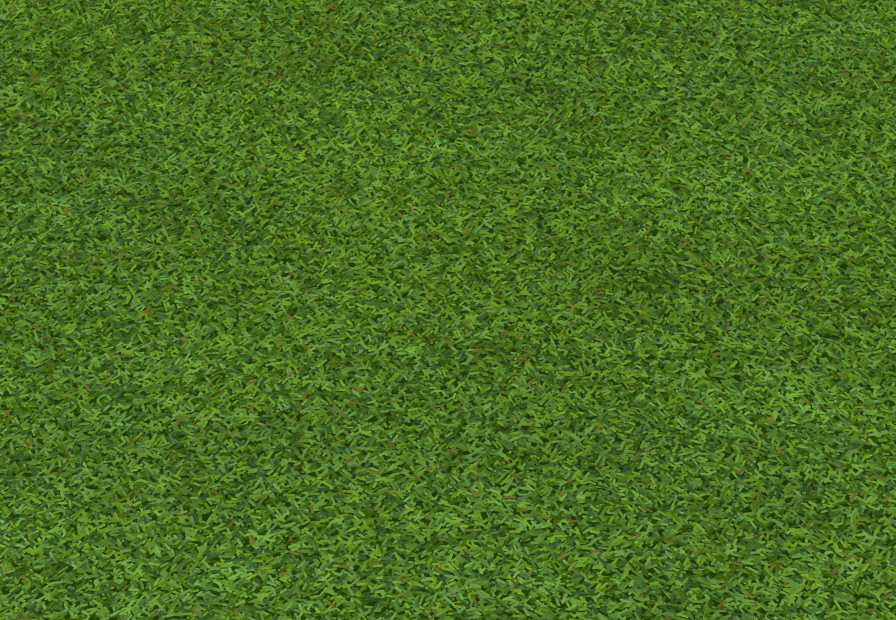
Write a WebGL 1 fragment shader that draws this texture.

```glsl
precision highp float;
// Closely mown turf seen at a low angle: four layers of short, randomly turned
// blades painted far to near over dark soil, on a gently receding ground plane.
// Stretched gradient noise adds mottling and broad, faint mowing bands.

uniform vec2 u_resolution;

vec3 hash3(vec2 p) {
  vec3 q = fract(p.xyx * vec3(0.1031, 0.1030, 0.0973));
  q += dot(q, q.yxz + 33.33);
  return fract((q.xxy + q.yzz) * q.zyx);
}

float gradientAt(vec2 cell, vec2 offset) {
  float angle = 6.2832 * hash3(cell + 71.0).x;
  return dot(vec2(cos(angle), sin(angle)), offset);
}

float gradientNoise(vec2 p) {
  vec2 i = floor(p), f = p - i;
  vec2 u = f * f * f * (f * (f * 6.0 - 15.0) + 10.0);
  vec2 e = vec2(1.0, 0.0);
  return mix(mix(gradientAt(i, f), gradientAt(i + e, f - e), u.x),
             mix(gradientAt(i + e.yx, f - e.yx), gradientAt(i + 1.0, f - 1.0), u.x), u.y);
}

float segmentDistance(vec2 p, vec2 dir, float halfLength) {
  return length(p - dir * clamp(dot(p, dir), -halfLength, halfLength));
}

vec3 bladeColor(vec3 rnd, float coolness) {
  vec3 color = mix(vec3(0.19, 0.31, 0.04), vec3(0.46, 0.64, 0.17), rnd.x);
  color += vec3(-0.01, 0.0, 0.11) * smoothstep(0.35, 0.7, rnd.y + coolness);
  // A few withered blades
  return mix(color, vec3(0.43, 0.39, 0.17), 0.8 * step(0.975, rnd.z));
}

// Paint one layer of blades, one per cell, over the given color
vec3 paintBlades(vec3 under, vec2 p, float seed, float blur, float coolness) {
  vec2 cell = floor(p);
  for (int row = 0; row < 3; row++) {
    for (int col = 0; col < 3; col++) {
      vec2 id = cell + vec2(float(col) - 1.0, 1.0 - float(row));
      vec3 shape = hash3(id + seed);
      vec3 tint = hash3(id + seed + 313.7);
      float angle = (shape.z - 0.5) * 2.5;
      vec2 dir = vec2(cos(angle), sin(angle));
      float d = segmentDistance(p - id - shape.xy, dir, 0.3 + 0.28 * tint.z);
      float cover = 1.0 - smoothstep(0.17 - blur, 0.17 + blur, d);
      under = mix(under, bladeColor(tint, coolness), cover);
    }
  }
  return under;
}

void main() {
  vec2 uv = gl_FragCoord.xy / u_resolution.y;
  float aspect = u_resolution.x / u_resolution.y;

  // Ground plane: cells shrink with distance
  float shrink = 0.85 + 0.36 * uv.y;
  vec2 ground = vec2((uv.x - 0.5 * aspect) * shrink, uv.y * (0.85 + 0.18 * uv.y));
  vec2 grid = ground * vec2(86.0, 96.0) + 200.0;
  float blur = 0.7 * 90.0 * shrink / u_resolution.y + 0.05 * uv.y;

  // Broad bands and small tufts
  float bands = gradientNoise(ground * vec2(1.6, 5.0) + 9.0)
              + 0.6 * gradientNoise(ground * vec2(5.0, 14.0) + 31.0);
  float tufts = gradientNoise(ground * vec2(24.0, 38.0) + 57.0);
  float patches = gradientNoise(ground * vec2(2.2, 2.8) + 83.0);
  float coolness = 0.07 - 0.14 * uv.y + 0.22 * patches + 0.1 * tufts;

  vec3 color = vec3(0.13, 0.23, 0.035);
  for (int layer = 0; layer < 4; layer++) {
    float n = float(layer);
    color = paintBlades(color, grid + n * vec2(0.37, 0.61), n * 57.3, blur, coolness);
  }

  color *= 1.0 + 0.09 * bands + 0.14 * tufts;
  gl_FragColor = vec4(color, 1.0);
}
```
